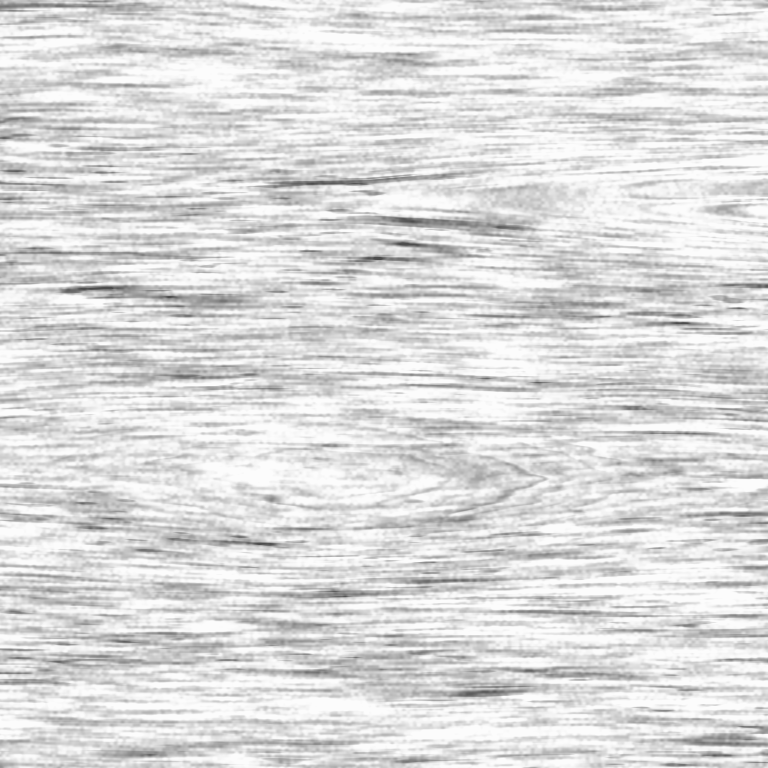
Reproduce this texture procedurally as a WebGL 2 fragment shader.

```glsl
#version 300 es
precision highp float;
// Bleached wood with fine horizontal grain, drawn in pale greys.
// Stretched row noise makes the fibres; a bent fibre coordinate makes them
// flow around a long eye of pointed growth rings and fan out above it.

uniform vec2 u_resolution;
out vec4 fragColor;

float hash(vec2 p) {
    return fract(sin(dot(p, vec2(127.1, 311.7))) * 43758.5);
}

// Smooth noise along one row, shifted so that rows never line up
float rowNoise(float x, float row, float seed) {
    x += 37.0 * hash(vec2(row, seed));
    float cell = floor(x);
    float f = smoothstep(0.0, 1.0, x - cell);
    return mix(hash(vec2(cell, row + seed)), hash(vec2(cell + 1.0, row + seed)), f);
}

// Noise made of blended rows, centred on zero
float streak(vec2 p, float seed) {
    float row = floor(p.y);
    float f = smoothstep(0.0, 1.0, p.y - row);
    return mix(rowNoise(p.x, row, seed), rowNoise(p.x, row + 1.0, seed), f) - 0.5;
}

// Soft elliptical spot, one at its centre
float spot(vec2 p, vec2 centre, vec2 radius) {
    vec2 q = (p - centre) / radius;
    return exp(-dot(q, q));
}

// Height of the fibre that passes through p
float fibreHeight(vec2 p, vec2 eye, float fanHeight) {
    float wave = 0.018 * streak(p * vec2(2.2, 5.0), 3.0)
               + 0.004 * streak(p * vec2(7.0, 16.0), 8.0);
    float d = p.y - eye.y;
    float bulge = 0.4 * d * spot(p, eye, vec2(0.36, 0.11));
    float e = p.y - fanHeight;
    float side = e / sqrt(e * e + 0.0002);
    float fan = 0.085 * side * max(p.x - 0.48, 0.0) * exp(-e * e / 0.006);
    return p.y + wave - bulge - fan;
}

// Pointed rings that darken outwards, with ragged edges and gaps
float growthRings(vec2 p, vec2 eye, float spacing) {
    vec2 q = p - eye;
    float wobble = 0.045 * streak(p * vec2(8.0, 20.0), 12.0)
                 + 0.045 * streak(p * vec2(22.0, 130.0), 14.0);
    float reach = sqrt(q.x * q.x + 0.002) + 3.4 * sqrt(q.y * q.y + 0.0004) + wobble;
    float t = reach / spacing;
    float f = fract(t);
    float strength = 0.45 + 0.55 * hash(vec2(floor(t), 5.0));
    float gaps = 0.8 + 1.1 * streak(p * vec2(14.0, 60.0), 16.0);
    return strength * gaps * f * f * (1.0 - smoothstep(0.65, 1.0, f));
}

// Fibres from broad bands down to hairlines
float grain(vec2 p) {
    return 0.10 * streak(p * vec2(1.6, 13.0), 21.0)
         + 0.14 * streak(p * vec2(4.5, 60.0), 22.0)
         + 0.27 * streak(p * vec2(9.0, 165.0), 23.0)
         + 0.34 * streak(p * vec2(24.0, 255.0), 24.0);
}

// Thin dark pores, gathered in patches
float pores(vec2 p) {
    float patches = 0.25 + 0.75 * smoothstep(-0.2, 0.25, streak(p * vec2(3.0, 20.0), 31.0));
    float lines = smoothstep(0.17, 0.42, streak(p * vec2(6.5, 150.0), 32.0));
    float ticks = smoothstep(0.20, 0.44, streak(p * vec2(26.0, 240.0), 33.0));
    return patches * (0.30 * lines + 0.25 * ticks);
}

// Light and dark areas that lie over the grain
float shading(vec2 p) {
    float light = 0.11 * spot(p, vec2(0.50, 0.46), vec2(0.26, 0.022))
                + 0.14 * spot(p, vec2(0.31, 0.38), vec2(0.05, 0.020))
                + 0.12 * spot(p, vec2(0.49, 0.365), vec2(0.08, 0.022))
                + 0.12 * spot(p, vec2(0.86, 0.25), vec2(0.11, 0.028))
                + 0.06 * spot(p, vec2(0.80, 0.86), vec2(0.35, 0.050));
    float dark = 0.22 * spot(p, vec2(0.13, 0.335), vec2(0.04, 0.020))
               + 0.18 * spot(p, vec2(0.62, 0.375), vec2(0.035, 0.016))
               + 0.08 * spot(p, vec2(0.25, 0.76), vec2(0.30, 0.060))
               + 0.06 * spot(p, vec2(0.80, 0.74), vec2(0.22, 0.030))
               + 0.06 * spot(p, vec2(0.50, 0.14), vec2(0.60, 0.050));
    return light - dark;
}

void main() {
    vec2 p = gl_FragCoord.xy / u_resolution;
    vec2 eye = vec2(0.43, 0.375);
    vec2 fibre = vec2(p.x, fibreHeight(p, eye, 0.74));

    // Rings replace part of the straight grain inside the eye
    float eyeMask = spot(p, eye + vec2(0.07, 0.0), vec2(0.46, 0.065));
    float rings = growthRings(p, eye, 0.056);
    float calm = 1.0 - 0.4 * eyeMask;

    float speckle = streak(p * vec2(200.0, 250.0), 41.0);
    float tone = 0.9 + shading(p) + 0.15 * speckle;
    tone += calm * (grain(fibre) - pores(fibre));
    tone += eyeMask * (0.05 - 0.6 * rings);

    // Roll off towards white and deep grey
    tone = min(tone, 0.94 + 0.05 * smoothstep(0.90, 1.06, tone));
    fragColor = vec4(vec3(clamp(tone, 0.3, 1.0)), 1.0);
}
```
